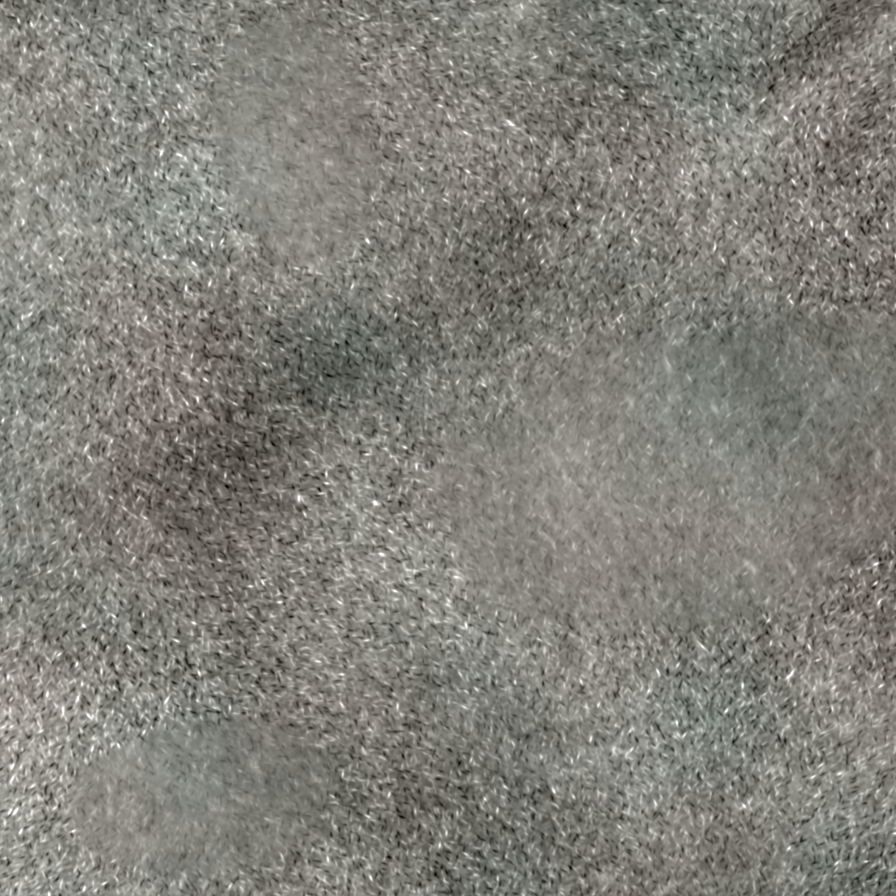
This texture is drawn by a WebGL 1 fragment shader. Its source:

```glsl
precision highp float;
uniform vec2 u_resolution;

#define GRAIN_CELLS 160.0
#define SMEAR_CELLS 74.0
#define GRIT_CELLS 270.0
#define GRAIN_CONTRAST 0.27
#define SMEAR_CONTRAST 0.085
#define GRIT_CONTRAST 0.18
#define MOTTLE_SCALE 4.2
#define MOTTLE_CONTRAST 0.42
#define SPECK_SHARE 0.014
#define BASE_TONE 0.498

float hash(vec2 p) {
  vec3 q = fract(vec3(p.xyx) * 0.1031);
  q += dot(q, q.yzx + 33.33);
  return fract((q.x + q.y) * q.z);
}

float noise(vec2 p) {
  vec2 cell = floor(p), f = fract(p);
  f = f * f * (3.0 - 2.0 * f);
  float low = mix(hash(cell), hash(cell + vec2(1.0, 0.0)), f.x);
  float high = mix(hash(cell + vec2(0.0, 1.0)), hash(cell + 1.0), f.x);
  return mix(low, high, f.y);
}

mat2 rotation(float a) {
  return mat2(cos(a), -sin(a), sin(a), cos(a));
}

float fbm(vec2 p) {
  float sum = 0.0, amp = 0.5;
  for (int i = 0; i < 5; i++) {
    sum += amp * noise(p);
    p = rotation(0.6) * p * 2.03 + 17.3;
    amp *= 0.5;
  }
  return sum;
}

// Short light and dark fibres, one per cell, combed along a direction
float fibres(vec2 p, float direction, float seed) {
  vec2 cell = floor(p), f = fract(p);
  float sum = 0.0;
  for (int y = -1; y <= 1; y++) {
    for (int x = -1; x <= 1; x++) {
      vec2 offset = vec2(float(x), float(y));
      vec2 id = cell + offset + seed;
      vec2 center = offset + vec2(hash(id), hash(id + 51.7));
      float turn = direction + 1.8 * (hash(id + 113.1) - 0.5);
      vec2 d = rotation(-turn) * (f - center) / vec2(0.58, 0.24);
      float pick = hash(id + 211.9);
      float tone = 2.0 * hash(id + 307.3) - 1.0;
      tone = mix(tone, 1.8, step(1.0 - SPECK_SHARE, pick));
      sum += tone * exp(-dot(d, d));
    }
  }
  return sum;
}

// Worn oval areas where the grain is rubbed smooth
float wornPatches(vec2 p) {
  float mask = 0.0;
  float ragged = 0.5 * (fbm(p * 9.0 + 40.0) - 0.5);
  for (int i = 0; i < 3; i++) {
    float k = float(i);
    vec2 center = fract(vec2(0.33, 0.85) + k * vec2(0.45, 0.63));
    float large = 1.0 - abs(k - 1.0);
    vec2 radius = mix(vec2(0.15, 0.09), vec2(0.31, 0.16), large);
    vec2 d = rotation(-1.4 + 1.6 * min(k, 1.0)) * (p - center) / radius;
    mask = max(mask, 1.0 - smoothstep(0.88, 1.1, length(d) + ragged));
  }
  return mask;
}

// Diagonal crease: a dark smudge with a pale ridge beside it
float crease(vec2 p) {
  vec2 q = rotation(0.6) * (p - vec2(0.6, 0.72));
  q.y += 0.05 * (fbm(p * 6.0 + 9.0) - 0.5);
  float shade = exp(-pow((q.y - 0.025) / 0.045, 2.0));
  float ridge = exp(-pow((q.y + 0.025) / 0.022, 2.0));
  float broken = smoothstep(0.3, 0.65, noise(vec2(q.x * 6.0, 3.7)));
  return ridge * 0.09 * smoothstep(-0.1, 0.25, q.x) - shade * 0.10 * broken;
}

void main() {
  vec2 p = gl_FragCoord.xy / min(u_resolution.x, u_resolution.y);
  float worn = wornPatches(p);
  float direction = 0.2 + 2.2 * noise(p * 3.0 + 5.0);

  // Broad cloudy staining
  float mottle = fbm(p * MOTTLE_SCALE + vec2(3.1, 8.4)) - 0.484;
  float tone = BASE_TONE + MOTTLE_CONTRAST * mottle * mix(1.0, 0.7, worn);
  tone += crease(p) * (1.0 - 0.7 * worn);

  // Fine grain, weaker where worn
  float strength = mix(0.75 + 0.5 * noise(p * 5.0 + 70.0), 0.42, worn);
  float grain = GRAIN_CONTRAST * fibres(p * GRAIN_CELLS, direction, 0.0);
  grain += GRIT_CONTRAST * (noise(rotation(0.4) * p * GRIT_CELLS) - 0.5);
  tone += strength * grain;
  tone += SMEAR_CONTRAST * fibres(p * SMEAR_CELLS, direction, 400.0);

  // Warm grey, drifting between brown and green
  float drift = fbm(p * 5.0 + 90.0) - 0.484;
  vec3 color = vec3(tone) + vec3(0.005, 0.0, -0.028);
  color += drift * vec3(0.07, -0.02, 0.0);
  gl_FragColor = vec4(clamp(color, 0.0, 1.0), 1.0);
}
```
